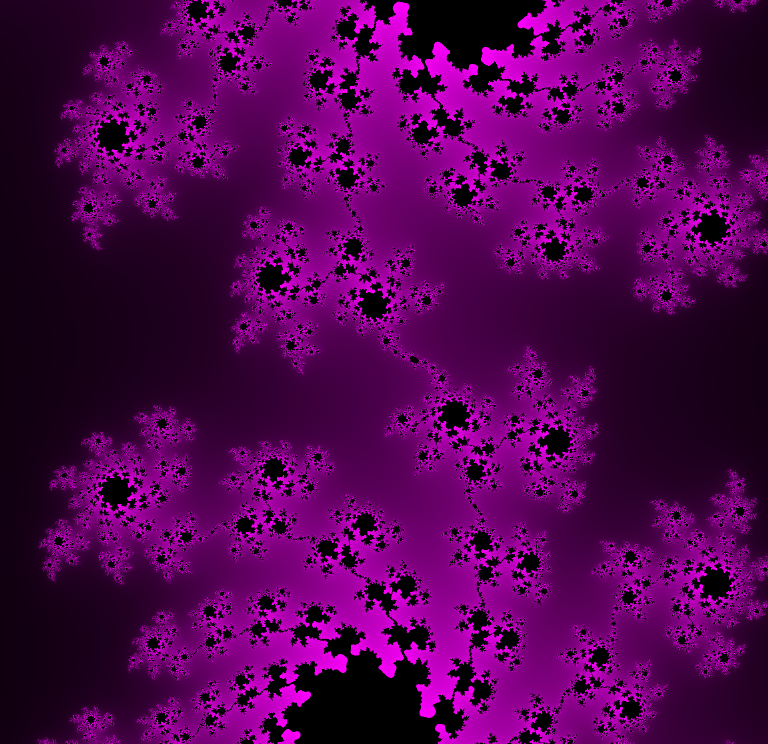
Write a Shadertoy shader that draws this background.

```glsl
const vec2 SEED = vec2(0.33, 0.43);
const vec2 CENTER = vec2(0.5569, 0.5164);   // symmetry point, in canvas heights
const float SPAN = 1.0129;                  // plane units per canvas height
const int MAX_STEPS = 64;
const int SAMPLES = 2;                      // antialiasing grid side
const vec3 GLOW = vec3(1.0, 0.0, 1.0);

vec2 complexSquare(vec2 z) {
    return vec2(z.x * z.x - z.y * z.y, 2.0 * z.x * z.y);
}

// Fractional escape time from 0 to 1; points that stay bounded give 0
float escapeLevel(vec2 z, vec2 seed, int maxSteps) {
    // Extra steps let late escapes reach the wide bailout radius
    for (int i = 0; i < maxSteps + 3; i++) {
        float r2 = dot(z, z);
        if (r2 > 256.0) {
            float steps = float(i) - log2(0.5 * log2(r2));
            float level = max(steps, 0.0) / float(maxSteps);
            return level < 1.0 ? level : 0.0;
        }
        z = complexSquare(z) + seed;
    }
    return 0.0;
}

vec2 toPlane(vec2 pixel, float height) {
    return (pixel / height - CENTER) * SPAN;
}

void mainImage(out vec4 fragColor, in vec2 fragCoord) {
    // Average a small grid of samples inside each pixel
    float level = 0.0;
    for (int j = 0; j < SAMPLES; j++) {
        for (int i = 0; i < SAMPLES; i++) {
            vec2 offset = (vec2(i, j) + 0.5) / float(SAMPLES) - 0.5;
            vec2 z = toPlane(fragCoord + offset, iResolution.y);
            level += escapeLevel(z, SEED, MAX_STEPS);
        }
    }
    level /= float(SAMPLES * SAMPLES);
    fragColor = vec4(GLOW * level, 1.0);
}
```
